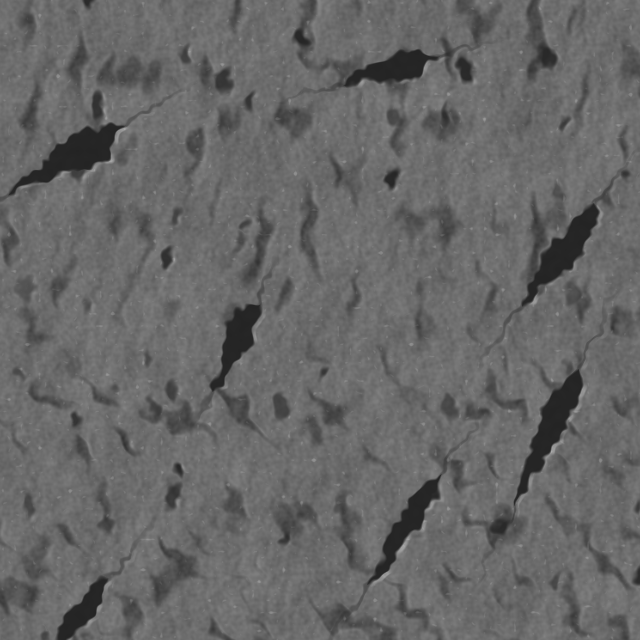
A WebGL 2 fragment shader for this texture:

```glsl
#version 300 es
precision highp float;

uniform vec2 u_resolution;
out vec4 fragColor;

vec2 hash2(vec2 p) {
  vec3 q = fract(p.xyx * vec3(0.1031, 0.1030, 0.0973));
  q += dot(q, q.yzx + 33.33);
  return fract((q.xx + q.yz) * q.zy);
}

float cornerSlope(vec2 cell, vec2 offset) {
  float angle = 6.2832 * hash2(cell + 71.0).x;
  return dot(vec2(cos(angle), sin(angle)), offset);
}

float gradientNoise(vec2 p) {
  vec2 i = floor(p), f = p - i;
  vec2 u = f * f * f * (f * (f * 6.0 - 15.0) + 10.0);
  vec2 x = vec2(1, 0), y = vec2(0, 1);
  return mix(mix(cornerSlope(i, f), cornerSlope(i + x, f - x), u.x),
             mix(cornerSlope(i + y, f - y), cornerSlope(i + 1.0, f - 1.0), u.x), u.y);
}

float fbm(vec2 p) {
  float sum = 0.0, amplitude = 0.5;
  for (int i = 0; i < 4; i++) {
    sum += amplitude * gradientNoise(p);
    p = mat2(1.6, 1.2, -1.2, 1.6) * p + 9.7;
    amplitude *= 0.5;
  }
  return sum;
}

// Tapered gashes, each trailing a hairline furrow
float cracks(vec2 p) {
  float depth = 0.0;
  for (int i = 0; i < 7; i++) {
    float k = float(i);
    vec2 random = hash2(vec2(k, 17.0));
    vec2 centre = fract(vec2(0.10, 0.75) + k * vec2(0.7549, 0.5698));
    float angle = mix(1.0, 0.3, smoothstep(0.5, 0.85, centre.y)) + 0.25 * (random.x - 0.5);
    vec2 along = vec2(cos(angle), sin(angle));
    vec2 d = p - centre;
    d = vec2(dot(d, along), dot(d, vec2(-along.y, along.x)));
    float t = d.x / (0.075 + 0.05 * random.y);
    float halfWidth = (0.014 + 0.009 * random.x) * (1.0 - t * t) * (1.0 + 0.4 * sin(3.0 * t));
    if (abs(t) > 1.0) halfWidth = -0.01;
    float gash = smoothstep(0.003, -0.003, abs(d.y) - halfWidth);
    float furrow = 0.4 * smoothstep(0.005, 0.001, abs(d.y)) * smoothstep(2.6, 1.0, abs(t));
    depth = max(depth, max(gash, furrow));
  }
  return depth;
}

// Scattered upright pits of varied depth
float pits(vec2 p) {
  float depth = 0.0;
  vec2 home = floor(p * 8.0);
  for (int j = -1; j <= 1; j++) {
    for (int i = -1; i <= 1; i++) {
      vec2 cell = home + vec2(i, j);
      vec2 random = hash2(cell + 23.0);
      vec2 d = p - (cell + hash2(cell + 5.0)) / 8.0;
      d.x += 0.3 * (random.x - 0.5) * d.y;
      float edge = length(d * vec2(1.3, 0.75)) - mix(0.006, 0.016, random.x);
      float strength = step(0.35, random.y) * mix(0.3, 1.0, random.y * random.y);
      depth = max(depth, strength * smoothstep(0.005, -0.006, edge));
    }
  }
  return depth;
}

float cavity(vec2 p) {
  vec2 coarse = vec2(gradientNoise(p * 22.0), gradientNoise(p * 22.0 + 40.0));
  vec2 fine = vec2(gradientNoise(p * 62.0 + 8.0), gradientNoise(p * 62.0 + 90.0));
  vec2 ragged = p + 0.016 * coarse + 0.009 * fine;
  return max(cracks(ragged), pits(ragged));
}

// Shallow worn hollows, upright above and slanting below
float hollows(vec2 p) {
  vec2 q = p + 0.02 * gradientNoise(p * 30.0 + 3.0);
  float upright = gradientNoise(q * vec2(28.0, 13.0) + 15.0);
  float slanted = gradientNoise(vec2(q.x + q.y, q.y - q.x) * vec2(21.0, 9.0) + 31.0);
  return smoothstep(0.08, 0.5, mix(upright, slanted, smoothstep(0.6, 0.35, p.y)));
}

float relief(vec2 p) {
  return fbm(p * vec2(28.0, 20.0)) - 0.4 * hollows(p);
}

void main() {
  vec2 p = gl_FragCoord.xy / u_resolution;
  vec2 towardShade = vec2(0.006, -0.003);
  float depth = cavity(p);

  // Stone lit from the upper left
  float tone = 0.43 + 0.16 * (relief(p) - relief(p - towardShade));
  tone += 0.08 * fbm(p * 9.0 + 50.0) - 0.14 * hollows(p);

  // Fine grain and pale specks
  tone += 0.04 * gradientNoise(p * 150.0) + 0.03 * gradientNoise(p * 85.0 + 7.0);
  tone += 0.12 * smoothstep(0.35, 0.65, gradientNoise(p * 105.0 + 60.0));

  // Patchy bright rims and dark interiors
  float rim = max(cavity(p - towardShade) - depth, 0.0);
  tone += 0.16 * rim * smoothstep(-0.25, 0.35, gradientNoise(p * 45.0 + 12.0));
  tone = mix(tone, 0.145 + 0.01 * gradientNoise(p * 70.0), depth);

  fragColor = vec4(vec3(tone), 1.0);
}
```
